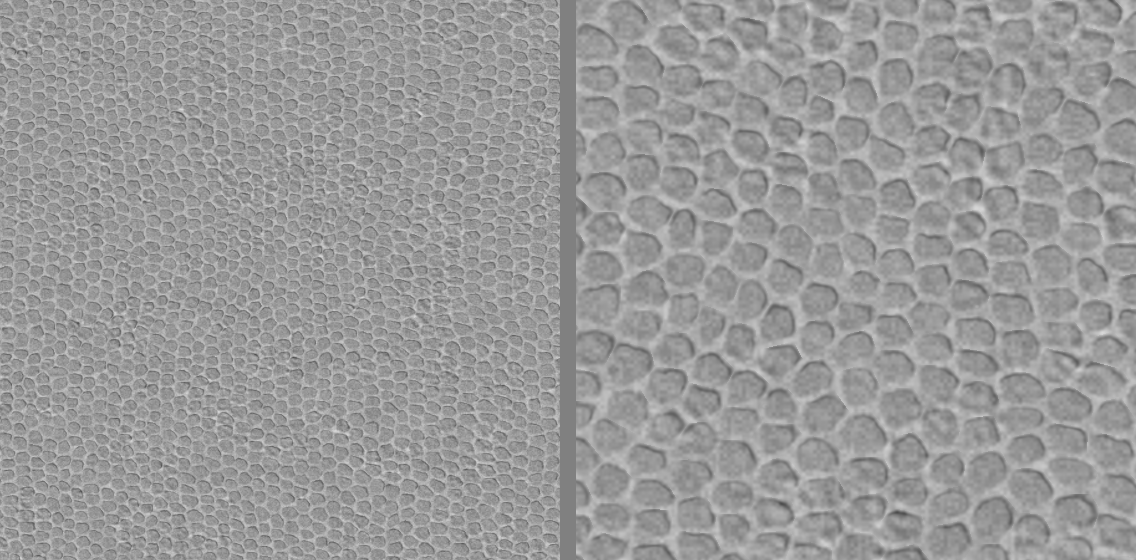
Left: the whole. Right: its middle third, enlarged.
Write a Shadertoy shader that draws this texture.

```glsl
// Grey reptile leather: slanted columns of small rounded scales with pale grooves.

const vec2 SCALE_COUNT = vec2(38.0, 44.0);
const float ROW_SLANT = 0.5;
const float JITTER = 0.38;
const vec2 SHADE_DIR = vec2(0.55, 0.835);
const float SCALE_GREY = 0.588;
const float GROOVE_GREY = 0.705;

float hash(vec2 p) {
    return fract(sin(dot(p, vec2(127.1, 311.7))) * 43758.5453);
}

vec2 hash2(vec2 p) {
    return vec2(hash(p), hash(p + vec2(37.2, 17.9)));
}

float noise(vec2 p) {
    vec2 i = floor(p), f = fract(p);
    f = f * f * (3.0 - 2.0 * f);
    float low = mix(hash(i), hash(i + vec2(1, 0)), f.x);
    float high = mix(hash(i + vec2(0, 1)), hash(i + vec2(1, 1)), f.x);
    return mix(low, high, f.y);
}

// Bends the rows and columns with slow waves.
vec2 warp(vec2 p) {
    vec2 broad = vec2(noise(p * 0.08), noise(p * 0.08 + 40.0)) - 0.5;
    vec2 local = vec2(noise(p * 0.35 + 9.0), noise(p * 0.35 + 70.0)) - 0.5;
    return p + vec2(3.0, 1.6) * broad + 0.45 * local;
}

// Centre of the scale with the given index in the slanted lattice.
vec2 scaleCentre(vec2 id) {
    vec2 s = id + 0.5 + JITTER * (hash2(id) - 0.5);
    return vec2(s.x, s.y - ROW_SLANT * s.x);
}

// Returns the offset to the nearest centre (xy) and its index (zw).
vec4 nearestScale(vec2 p, vec2 base) {
    vec4 best = vec4(9.0, 9.0, 0.0, 0.0);
    for (int j = -2; j <= 2; j++) {
        for (int i = -2; i <= 2; i++) {
            vec2 id = base + vec2(i, j);
            vec2 d = scaleCentre(id) - p;
            if (dot(d, d) < dot(best.xy, best.xy)) best = vec4(d, id);
        }
    }
    return best;
}

// Distance to the border of a scale, softened at the corners.
float borderDistance(vec2 p, vec4 nearest) {
    float sum = 0.0;
    const float sharpness = 11.0;
    for (int j = -2; j <= 2; j++) {
        for (int i = -2; i <= 2; i++) {
            vec2 id = nearest.zw + vec2(i, j);
            if (i != 0 || j != 0) {
                vec2 d = scaleCentre(id) - p;
                float edge = dot(0.5 * (d + nearest.xy), normalize(d - nearest.xy));
                sum += exp(-sharpness * edge);
            }
        }
    }
    return -log(sum) / sharpness;
}

// Slope of fine noise along the shading direction.
float emboss(vec2 p, float frequency) {
    vec2 q = p * frequency;
    return noise(q + 0.35 * SHADE_DIR) - noise(q - 0.35 * SHADE_DIR);
}

float band(float x, float centre, float width) {
    float t = (x - centre) / width;
    return exp(-t * t);
}

void mainImage(out vec4 fragColor, in vec2 fragCoord) {
    vec2 uv = fragCoord / iResolution.y;
    vec2 flatPos = uv * SCALE_COUNT;
    vec2 p = warp(flatPos);

    // Scale layout, with slightly ragged outlines
    vec2 base = floor(vec2(p.x, p.y + ROW_SLANT * p.x));
    vec4 nearest = nearestScale(p, base);
    float edge = borderDistance(p, nearest);
    edge += 0.09 * (noise(flatPos * 4.5) - 0.5);
    float tone = hash(nearest.zw + 5.3);
    vec2 outward = -nearest.xy / max(length(nearest.xy), 0.001);
    float facing = dot(outward, SHADE_DIR);

    // Scales with broken pale grooves, wider below each scale than above it
    float reach = mix(0.16, 0.07, smoothstep(-0.6, 0.6, facing));
    float groove = 1.0 - smoothstep(reach - 0.13, reach + 0.03, edge);
    groove *= mix(0.45, 1.2, noise(flatPos * 1.7 + 31.0));
    float grey = mix(SCALE_GREY + 0.03 * (tone - 0.5), GROOVE_GREY, groove);

    // Thin broken shadow along the upper rim
    float rimStrength = smoothstep(0.15, 0.75, noise(flatPos * 1.6 + 12.0));
    float upper = smoothstep(-0.1, 0.6, facing);
    grey -= 0.15 * mix(0.3, 1.0, rimStrength) * upper * band(edge, 0.065, 0.055);

    // Wrinkles, pale specks and fine grain
    float wrinkled = smoothstep(0.45, 0.8, noise(flatPos * 0.6 + 55.0));
    grey += emboss(flatPos, 4.0) * mix(0.05, 0.17, wrinkled);
    float speck = smoothstep(0.93, 0.99, noise(flatPos * 2.3 + 83.0));
    grey += 0.09 * speck * noise(flatPos * 6.0);
    grey += 0.10 * (noise(uv * 450.0) - 0.5) + 0.04 * (noise(uv * 230.0 + 7.0) - 0.5);

    fragColor = vec4(vec3(clamp(grey, 0.0, 1.0)), 1.0);
}
```
